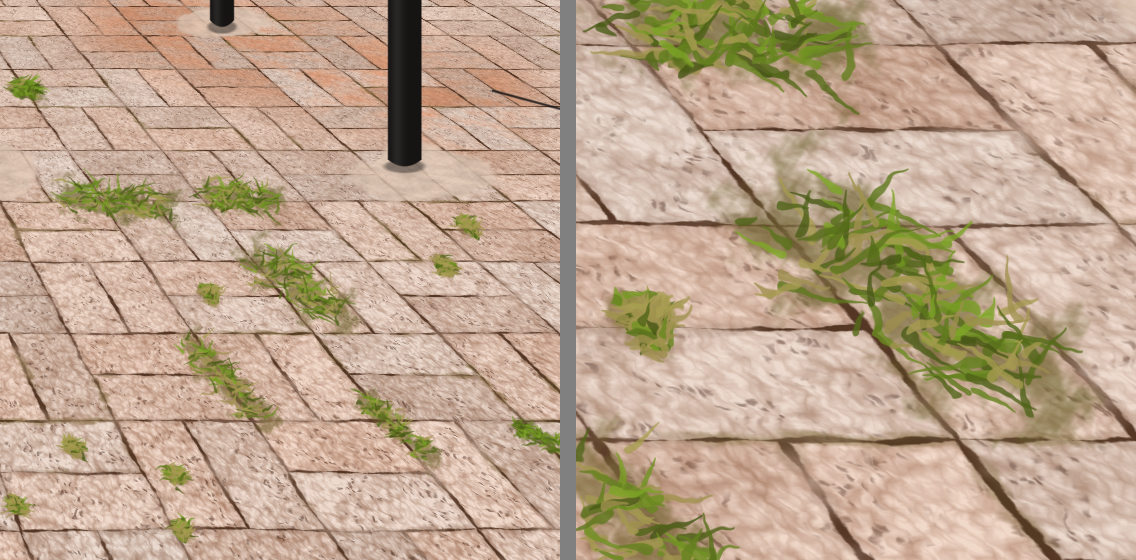
Left, the full canvas; right, a detail of the centre.
A WebGL 1 fragment shader for this texture:

```glsl
precision highp float;
// Worn basket-weave brick paving in perspective, with grass in the joints and two dark posts.
uniform vec2 u_resolution;
const vec3 PALE_BRICK = vec3(0.90, 0.81, 0.755);
const vec3 WARM_BRICK = vec3(0.68, 0.53, 0.445);
const vec3 RUST = vec3(0.76, 0.50, 0.36);
const vec3 JOINT = vec3(0.33, 0.21, 0.14);
const vec3 MOSS = vec3(0.47, 0.38, 0.19);
const vec3 MORTAR = vec3(0.85, 0.76, 0.69);
const vec3 LEAF_DARK = vec3(0.27, 0.33, 0.08);
const vec3 LEAF_LIGHT = vec3(0.50, 0.66, 0.15);
const vec3 STRAW = vec3(0.70, 0.61, 0.36);
const vec3 POST = vec3(0.085, 0.075, 0.075);

vec2 hash2(vec2 p) {
  return fract(sin(vec2(dot(p, vec2(127.1, 311.7)), dot(p, vec2(269.5, 183.3)))) * 43758.55);
}
// Layered, turned sines, roughly -1 to 1
float waves(vec2 p) {
  float sum = 0.0, amp = 0.5;
  for (int i = 0; i < 4; i++) {
    sum += amp * sin(p.x + 1.7 * sin(p.y)) * cos(p.y * 0.8 + 1.3);
    p = mat2(1.3, 1.5, -1.5, 1.3) * p + 2.1;
    amp *= 0.6;
  }
  return sum;
}
// Cellular noise: distance to the nearest scattered point
float cells(vec2 p) {
  vec2 base = floor(p), f = p - base;
  float nearest = 2.0;
  for (int j = -1; j <= 1; j++)
    for (int i = -1; i <= 1; i++) {
      vec2 o = vec2(float(i), float(j));
      nearest = min(nearest, length(o + hash2(base + o) - f));
    }
  return nearest;
}
float cover(float d, float aa) { return 1.0 - smoothstep(-aa, aa, d); }
// Distance to a segment, and the position along it
vec2 segment(vec2 p, vec2 a, vec2 b) {
  vec2 pa = p - a, ba = b - a;
  float t = clamp(dot(pa, ba) / dot(ba, ba), 0.0, 1.0);
  return vec2(length(pa - ba * t), t);
}
// Canvas to ground plane: one unit is one square pair of bricks
vec2 ground(vec2 p) {
  float depth = 1.833 - p.y, v = 14.467 / depth - 0.13;
  return vec2(p.x / (0.153 * depth) + 0.285 * v - 0.42, v);
}
vec3 paving(vec2 p, float aa) {
  vec2 g = ground(p);
  vec2 bent = g + 0.02 * vec2(waves(g * 3.0), waves(g * 3.0 + 9.0));
  vec2 cell = floor(bent), f = bent - cell;
  bool turned = mod(cell.x + cell.y, 2.0) > 0.5;
  if (turned) f = f.yx;
  float side = floor(f.y * 2.0), across = fract(f.y * 2.0);
  float ends = min(f.x, 1.0 - f.x), sides = 0.5 * min(across, 1.0 - across);
  float edge = turned ? min(ends + 0.004, sides) : min(ends, sides + 0.004);
  vec2 tint = hash2(cell * 2.0 + side * vec2(0.7, 0.3));
  // Brick body: tone, mottling, grain and pits
  float detail = mix(1.0, 0.45, p.y), mottle = waves(g * 6.0 + tint * 9.0);
  vec2 rough = g + 0.03 * vec2(waves(g * 19.0), waves(g * 17.0 + 5.0));
  float grain = 0.6 * cells(rough * vec2(30.0, 17.0)) + 0.5 * cells(rough * vec2(14.0, 10.0) + 3.0);
  float tone = 0.66 + 0.35 * (tint.x - 0.5) + 0.25 * mottle + 1.5 * detail * (0.5 - grain);
  vec3 col = mix(WARM_BRICK, PALE_BRICK, clamp(tone, -0.2, 1.15));
  float pit = 1.0 - smoothstep(0.08, 0.36, cells(rough * vec2(22.0, 13.0) + mottle));
  col *= 1.0 - vec3(0.36, 0.42, 0.45) * detail * pit * smoothstep(-0.1, 0.5, waves(g * 13.0));
  col += 0.035 * (tint.y - 0.5) * vec3(1.0, -0.2, -0.8);
  // Rust stain over the far bricks
  float stain = 1.0 - smoothstep(0.02, 0.15, segment(p, vec2(0.25, 0.97), vec2(0.86, 0.81)).x);
  col = mix(col, RUST * (0.85 + 0.25 * tone), stain * clamp(0.3 + 0.6 * (tint.y - 0.4) + 0.6 * mottle, 0.0, 0.75));
  // Joints: ragged, partly filled, mossy in places
  float soft = 0.7 * aa / (0.153 * (1.833 - p.y)) + 0.004;
  float width = 0.011 + 0.008 * waves(g * 5.0) + 0.011 * waves(g * 23.0) + 0.006 * (tint.y - 0.5);
  float fill = clamp(0.75 + 0.8 * waves(g * 4.3 + 4.0), 0.25, 1.0);
  float patchy = smoothstep(0.15, 0.6, waves(g * 1.7 + 2.0));
  float halo = cover(edge - 0.028 - 0.03 * waves(g * 21.0 + 3.0), 0.02);
  col = mix(col, mix(WARM_BRICK * 0.85, MOSS, patchy), (0.3 + 0.2 * patchy) * halo);
  return mix(col, mix(JOINT, MOSS * 0.7, 0.4 * patchy), fill * cover(edge - width, soft));
}
vec3 mortar(vec3 col, vec2 p, vec2 center, vec2 radius) {
  float d = length((p - center) / radius) - 1.0 + 0.3 * waves(p * 35.0);
  vec3 tone = MORTAR * (1.0 + 0.1 * waves(p * vec2(60.0, 130.0)));
  return mix(col, tone, 0.8 * cover(d, 0.1));
}
vec3 post(vec3 col, vec2 p, vec2 foot, float radius, float aa) {
  float x = (p.x - foot.x) / radius;
  float d = max(abs(p.x - foot.x) - radius, foot.y + 0.012 * x * x - p.y);
  col *= 1.0 - 0.4 * cover(length((p - foot) / vec2(1.2 * radius, 0.012)) - 1.0, 0.2);
  return mix(col, POST + 0.07 * exp(-8.0 * (x + 0.45) * (x + 0.45)), cover(d, aa));
}
// Blades of grass rooted along the line from a to b
vec3 tuft(vec3 col, vec2 p, vec2 a, vec2 b, float size, float dry, float aa) {
  float reach = segment(p, a, b).x;
  if (reach > size * 1.7) return col;
  float shade = cover(reach - 0.4 * size + 0.6 * size * waves(p * 70.0), 0.3 * size);
  col = mix(col, mix(LEAF_DARK, MOSS, 0.3 + dry), 0.6 * shade);
  p += 0.006 * vec2(waves(p * 45.0), waves(p * 45.0 + 7.0));
  for (int i = 0; i < 110; i++) {
    vec2 r = hash2(vec2(float(i), a.x * 50.0)), q = hash2(vec2(float(i) + 0.5, b.y * 70.0));
    vec2 root = mix(a, b, r.x + 0.08 * sin(r.x * 19.0)) + size * (vec2(r.y, q.x) - 0.5);
    float lean = 4.4 * (q.y - 0.45);
    vec2 tip = root + size * (0.2 + 0.7 * fract(r.y * 9.0)) * vec2(sin(lean), 0.75 * cos(lean));
    vec2 s = segment(p, root, tip);
    vec3 leaf = mix(LEAF_DARK, LEAF_LIGHT, fract(q.x * 5.0));
    leaf = mix(leaf, STRAW, step(fract(r.x * 7.0 + q.x), dry) * 0.8);
    col = mix(col, leaf, 0.8 * cover(s.x - 0.0027 * (1.0 - 0.8 * s.y), aa));
  }
  return col;
}
void main() {
  vec2 p = gl_FragCoord.xy / u_resolution;
  float aa = 1.0 / min(u_resolution.x, u_resolution.y);
  vec3 col = mortar(paving(p, aa), p, vec2(0.76, 0.69), vec2(0.13, 0.05));
  col = mortar(col, p, vec2(0.40, 0.96), vec2(0.09, 0.025));
  col = mortar(col, p, vec2(0.01, 0.69), vec2(0.05, 0.045));
  col = mix(col, POST, 0.85 * cover(segment(p, vec2(0.88, 0.838), vec2(1.01, 0.803)).x - 0.002, aa));
  // Small dry sprouts
  for (int i = 0; i < 7; i++) {
    vec2 c = hash2(vec2(float(i), 4.0));
    col = tuft(col, p, c, c + vec2(0.02, -0.02), 0.022, 0.7, aa);
  }
  col = post(col, p, vec2(0.3965, 0.952), 0.0215, aa);
  col = post(col, p, vec2(0.7227, 0.703), 0.030, aa);
  col = tuft(col, p, vec2(0.03, 0.845), vec2(0.065, 0.835), 0.025, 0.1, aa);
  col = tuft(col, p, vec2(0.12, 0.65), vec2(0.29, 0.63), 0.052, 0.25, aa);
  col = tuft(col, p, vec2(0.37, 0.655), vec2(0.48, 0.64), 0.045, 0.25, aa);
  col = tuft(col, p, vec2(0.46, 0.54), vec2(0.60, 0.44), 0.06, 0.35, aa);
  col = tuft(col, p, vec2(0.34, 0.38), vec2(0.47, 0.25), 0.045, 0.5, aa);
  col = tuft(col, p, vec2(0.65, 0.29), vec2(0.77, 0.18), 0.032, 0.4, aa);
  gl_FragColor = vec4(tuft(col, p, vec2(0.92, 0.24), vec2(1.01, 0.20), 0.025, 0.0, aa), 1.0);
}
```
